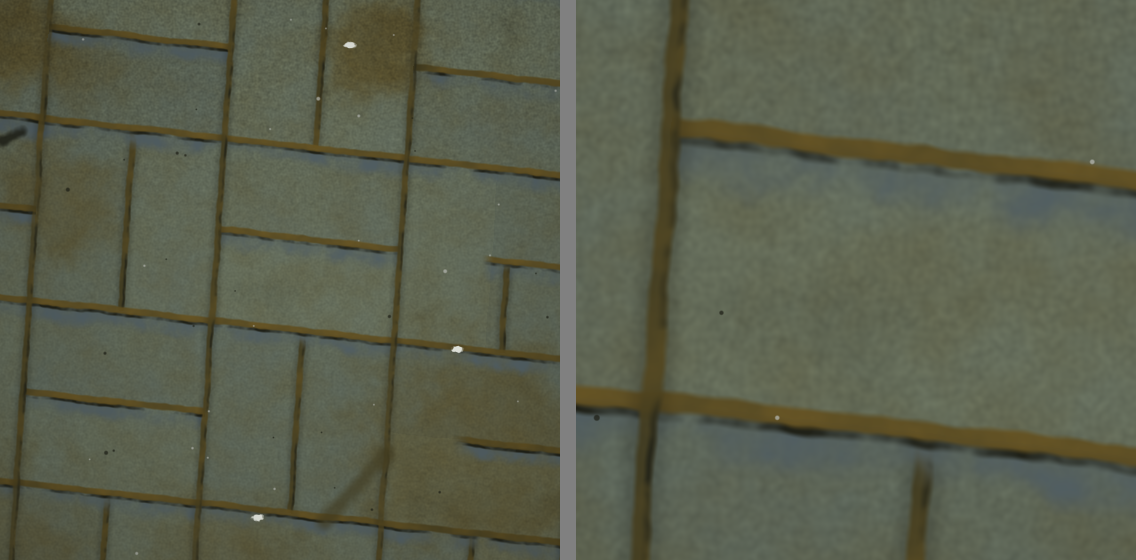
Left: the whole. Right: its middle third, enlarged.
Write a Shadertoy shader that draws this texture.

```glsl
const vec3 STONE = vec3(0.395, 0.425, 0.35);
const vec3 SLATE = vec3(0.335, 0.37, 0.325);
const vec3 BROWN = vec3(0.335, 0.30, 0.165);
const vec3 BEVEL = vec3(0.31, 0.36, 0.375);
const vec3 OCHRE = vec3(0.39, 0.315, 0.125);
const vec3 OLIVE = vec3(0.25, 0.225, 0.115);
const vec3 CRACK = vec3(0.12, 0.125, 0.09);
const vec3 CHIP = vec3(0.86, 0.87, 0.84);

// Stained areas: centre, radius, strength
const vec4 STAINS[7] = vec4[7](
    vec4(0.67, 0.91, 0.11, 0.95), vec4(0.01, 0.92, 0.12, 0.95),
    vec4(0.10, 0.64, 0.12, 0.60), vec4(0.86, 0.17, 0.26, 0.62),
    vec4(0.13, 0.89, 0.09, 0.50), vec4(0.40, 0.00, 0.14, 0.50),
    vec4(0.02, 0.03, 0.16, 0.45));
const vec2 CHIPS[3] = vec2[3](vec2(0.625, 0.919), vec2(0.817, 0.376), vec2(0.46, 0.076));

vec2 hash2(vec2 p) {
    p = vec2(dot(p, vec2(127.1, 311.7)), dot(p, vec2(269.5, 183.3)));
    return fract(sin(p) * 43758.5);
}

float gradientDot(vec2 corner, vec2 offset) {
    return dot(hash2(corner) * 2.0 - 1.0, offset);
}

float gradientNoise(vec2 p) {
    vec2 i = floor(p), f = fract(p), e = vec2(1, 0);
    vec2 u = f * f * f * (f * (f * 6.0 - 15.0) + 10.0);
    return mix(mix(gradientDot(i, f), gradientDot(i + e.xy, f - e.xy), u.x),
               mix(gradientDot(i + e.yx, f - e.yx), gradientDot(i + 1.0, f - 1.0), u.x), u.y);
}

float fbm(vec2 p) {
    float sum = 0.0, amp = 1.0;
    for (int i = 0; i < 4; i++) {
        sum += amp * gradientNoise(p);
        p = p * 2.03 + 7.3;
        amp *= 0.55;
    }
    return sum;
}

float band(float d, float halfWidth, float soft) {
    return 1.0 - smoothstep(halfWidth - soft, halfWidth + soft, abs(d));
}

float segment(vec2 p, vec2 a, vec2 b) {
    vec2 d = b - a;
    return length(p - a - d * clamp(dot(p - a, d) / dot(d, d), 0.0, 1.0));
}

// Horizontal joint: blue bevel and dark crack under an ochre fill
vec3 bedJoint(vec3 col, float d, float amount, float wear, float stain, float soft) {
    float bevel = smoothstep(-0.12, -0.045, d + wear * 0.05) * step(d, 0.0);
    col = mix(col, BEVEL, bevel * amount * clamp(0.65 + wear, 0.0, 1.0));
    col = mix(col, CRACK, amount * band(d + 0.018, 0.011, soft) * clamp(0.6 + wear * 1.6, 0.0, 1.0));
    vec3 fill = mix(OCHRE, OLIVE, clamp(0.2 + stain * 0.6 - wear * 0.6, 0.0, 1.0));
    return mix(col, fill, 0.92 * amount * band(d - 0.003, 0.017, soft));
}

vec3 headJoint(vec3 col, float d, float amount, float wear, float soft) {
    vec3 fill = mix(OLIVE, OCHRE, clamp(0.22 + wear * 0.8, 0.0, 1.0));
    col = mix(col, col * 0.86, amount * band(d, 0.035, 0.02));
    col = mix(col, fill, 0.9 * amount * band(d, 0.016, soft));
    return mix(col, CRACK, amount * band(d - 0.01, 0.006, soft) * clamp(0.25 - wear * 1.8, 0.0, 0.8));
}

float stainAmount(vec2 p, float ragged) {
    float clean = 1.0;
    for (int i = 0; i < 7; i++) {
        float d = length(p - STAINS[i].xy) / STAINS[i].z + ragged * 0.5;
        clean *= 1.0 - STAINS[i].w * (1.0 - smoothstep(0.45, 1.15, d));
    }
    return 1.0 - clean;
}

// Scattered pale and dark grit, plus a few large chips
vec3 addSpecks(vec3 col, vec2 p, float pixel) {
    for (int i = 0; i < 44; i++) {
        vec2 h = hash2(vec2(float(i), 4.7));
        float radius = mix(0.0012, 0.0048, h.x * h.x * h.y);
        float spot = band(length(p - hash2(vec2(float(i), 9.1))), radius, pixel);
        col = mix(col, i % 2 == 0 ? CHIP * 0.8 : CRACK, spot * 0.75);
    }
    for (int i = 0; i < 3; i++) {
        vec2 d = (p - CHIPS[i]) * vec2(0.65, 1.15);
        float rough = 0.003 * gradientNoise(p * 180.0);
        col = mix(col, CHIP, band(length(d) + rough, 0.0065, pixel));
    }
    return col;
}

void mainImage(out vec4 fragColor, in vec2 fragCoord) {
    vec2 p = fragCoord / iResolution.y;
    float pixel = 1.0 / iResolution.y;
    float soft = max(0.007, pixel * 3.0);

    // Slightly skewed basket weave; even cells hold flat pairs, odd cells upright pairs
    mat2 cellAxes = mat2(0.3255, -0.036, 0.023, 0.3255);
    vec2 w = inverse(cellAxes) * (p - vec2(0.378, 0.427));
    w += 0.012 * vec2(gradientNoise(w * 4.0), gradientNoise(w * 4.0 + 31.0));
    w += 0.006 * gradientNoise(w * 22.0);
    vec2 cell = floor(w), f = fract(w);
    float upright = mod(cell.x + cell.y, 2.0);
    float halfIndex = step(0.5, mix(f.y, f.x, upright));

    // Two damaged cells have partial inner joints
    float rowCut = 1.0 - upright, colCut = upright, cutX = 0.5;
    if (cell == vec2(1, 0)) {
        rowCut = smoothstep(0.44, 0.52, f.x);
        colCut = 1.0 - smoothstep(0.44, 0.5, f.y);
        cutX = 0.59;
    } else if (cell == vec2(1, -1)) {
        rowCut = smoothstep(0.34, 0.46, f.x);
    }

    // Stone tone, stains and grain
    float cloud = fbm(w * 3.0), wear = fbm(w * 5.0 + 19.0);
    float tone = hash2(cell + halfIndex * 0.37).x;
    float stain = stainAmount(p, cloud);
    vec3 col = mix(STONE, SLATE, clamp(tone * 0.6 + 0.15 + cloud * 0.9, 0.0, 1.0));
    col = mix(col, BROWN, clamp(stain * 0.8 + 0.08 + wear * 0.3, 0.0, 0.9));
    float grain = gradientNoise(p * 95.0) * 0.09 + gradientNoise(p * 210.0) * 0.12;
    col *= 1.0 + grain * (0.8 + 0.7 * smoothstep(0.5, 1.0, p.y)) + 0.12 * cloud;

    // Joints around and inside each cell
    vec2 border = f - round(f);
    col = bedJoint(col, f.y - 0.5, rowCut, wear, stain, soft);
    col = headJoint(col, f.x - cutX, colCut, wear, soft);
    col = bedJoint(col, border.y, 1.0, wear, stain, soft);
    col = headJoint(col, border.x, 1.0 - 0.5 * stain, wear, soft);

    // Dark smears, grit and corner shading
    float smear = segment(p, vec2(0.69, 0.19), vec2(0.58, 0.07)) + 0.008 * cloud;
    col = mix(col, OLIVE, 0.6 * (1.0 - smoothstep(0.003, 0.024, smear)));
    float soot = segment(p, vec2(0.005, 0.75), vec2(0.04, 0.763)) + 0.01 * wear;
    col = mix(col, CRACK, 0.85 * (1.0 - smoothstep(0.006, 0.017, soot)));
    col = addSpecks(col, p, pixel);
    col *= 1.03 - 0.3 * pow(length(p - vec2(0.55, 0.5)), 2.0);
    fragColor = vec4(col, 1.0);
}
```
